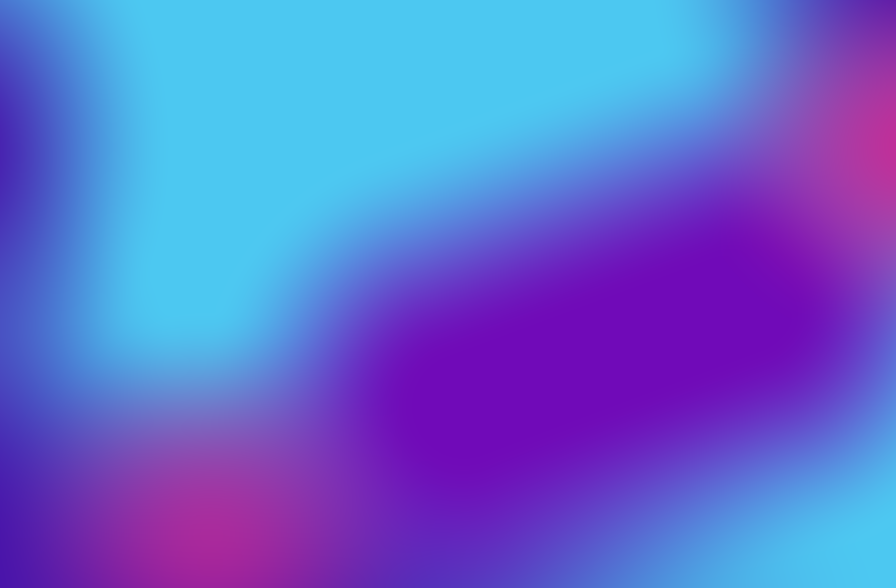
A Shadertoy shader for this background:

```glsl
#define CYAN vec3(0.30, 0.785, 0.945)
#define INDIGO vec3(0.28, 0.06, 0.66)
#define VIOLET vec3(0.44, 0.04, 0.72)
#define MAGENTA vec3(0.79, 0.16, 0.58)
#define VIOLET_CORE 0.08
#define VIOLET_REACH 0.455
#define LOWER_PINK 0.75
#define UPPER_PINK 0.95

// Soft ellipse: one at the centre, zero at the given radii
float glow(vec2 p, vec2 center, vec2 radii) {
    return 1.0 - smoothstep(0.0, 1.0, length((p - center) / radii));
}

float segmentDistance(vec2 p, vec2 a, vec2 b) {
    vec2 ab = b - a;
    float along = clamp(dot(p - a, ab) / dot(ab, ab), 0.0, 1.0);
    return length(p - a - ab * along);
}

void mainImage(out vec4 fragColor, in vec2 fragCoord) {
    // The canvas height is one unit
    vec2 p = fragCoord / iResolution.y;
    float right = iResolution.x / iResolution.y;
    vec3 color = CYAN;

    // Dark borders: left side, lower left corner, bottom, upper right corner
    color = mix(color, INDIGO, glow(p, vec2(-0.08, 0.75), vec2(0.38, 0.51)));
    color = mix(color, INDIGO, glow(p, vec2(-0.08, 0.05), vec2(0.43, 0.83)));
    color = mix(color, INDIGO, glow(p, vec2(0.34, -0.05), vec2(1.19, 0.53)));
    color = mix(color, INDIGO, glow(p, vec2(right + 0.045, 1.06), vec2(0.475, 0.515)));

    // Tilted violet cloud
    float cloud = segmentDistance(p, vec2(0.79, 0.31), vec2(1.265, 0.486));
    color = mix(color, VIOLET, 1.0 - smoothstep(VIOLET_CORE, VIOLET_REACH, cloud));

    // Pink glows at the bottom and right edges
    float lowerPink = glow(p, vec2(0.36, 0.09), vec2(0.40, 0.38));
    float upperPink = glow(p, vec2(right + 0.045, 0.75), vec2(0.415, 0.365));
    color = mix(color, MAGENTA, LOWER_PINK * lowerPink);
    color = mix(color, MAGENTA, UPPER_PINK * upperPink);

    fragColor = vec4(color, 1.0);
}
```
